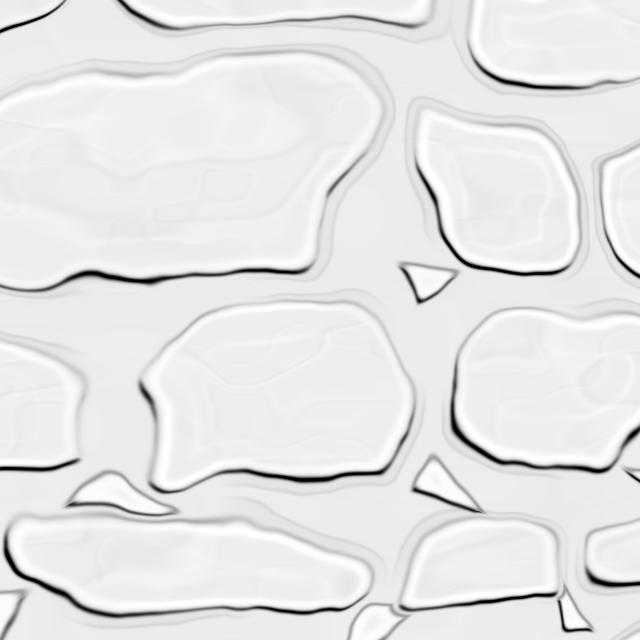
Give the GLSL for this texture map, as a WebGL 2 fragment shader.

```glsl
#version 300 es
precision highp float;
// Relief map of a rubble wall: pale stones with bright rims and dark undersides, pebbles in the mortar.

#define STONE_SIZE vec2(0.47, 0.285)
#define EDGE_JITTER vec2(0.7, 0.3)
#define MORTAR 0.021
#define PEBBLE_RADIUS 0.024
#define PEBBLE_GAP 0.012
#define RIM_WIDTH 0.0068
#define LINE_WIDTH 0.0038
#define BASE_TONE 0.926
#define SEED 17.0

uniform vec2 u_resolution;
out vec4 fragColor;

float hash(vec2 p) {
    vec3 q = fract((p.xyx + SEED) * vec3(0.1031, 0.1030, 0.0973));
    q += dot(q, q.yzx + 33.33);
    return fract((q.x + q.y) * q.z);
}

float noise(vec2 p) {
    vec2 i = floor(p), f = fract(p);
    f = f * f * f * (f * (f * 6.0 - 15.0) + 10.0);
    return mix(mix(hash(i), hash(i + vec2(1, 0)), f.x),
               mix(hash(i + vec2(0, 1)), hash(i + vec2(1, 1)), f.x), f.y);
}

vec2 noise2(vec2 p) {
    return vec2(noise(p), noise(p + 41.7)) - 0.5;
}

float bump(float x, float width) {
    return exp(-x * x / (width * width));
}

float smoothMax(float a, float b, float k) {
    float h = max(k - abs(a - b), 0.0) / k;
    return max(a, b) + 0.25 * k * h * h;
}

vec2 direction(float angle) {
    return vec2(cos(angle), sin(angle));
}

// Lower left corner of a stone's slot in the staggered, jittered courses
vec2 slotCorner(vec2 id) {
    vec2 jitter = vec2(hash(id + 3.1), hash(vec2(id.y, 7.7))) - 0.5;
    return (id + vec2(0.5 * id.y, 0.0) + EDGE_JITTER * jitter) * STONE_SIZE;
}

// Tapered box with uneven round corners and two chipped sides
float stoneDistance(vec2 p, vec2 id) {
    vec2 low = slotCorner(id);
    vec2 high = vec2(slotCorner(id + vec2(1, 0)).x, slotCorner(id + vec2(0, 1)).y);
    vec2 halfSize = 0.5 * (high - low) - MORTAR - 0.012 * hash(id + 5.3);
    vec2 q = p - 0.5 * (low + high);
    float side = hash(id + 9.2) < 0.5 ? -1.0 : 1.0;
    float along = clamp(side * q.x / halfSize.x, -1.0, 1.0);
    vec2 tapered = q * vec2(1.0, 1.0 + 0.4 * hash(id + 2.6) * (0.5 + 0.5 * along));
    vec2 corner = step(0.0, q);
    float radius = min(halfSize.x, halfSize.y) * mix(0.2, 0.95, hash(id * 2.0 + corner + 60.0));
    vec2 v = abs(tapered) - halfSize + radius;
    float d = min(max(v.x, v.y), 0.0) + length(max(v, 0.0)) - radius;
    for (int k = 0; k < 2; k++) {
        vec2 chip = direction(6.283 * hash(id + 15.0 + 4.3 * float(k)));
        float reach = length(halfSize * chip) * mix(0.78, 1.05, hash(id + 27.0 + 5.1 * float(k)));
        d = smoothMax(d, dot(q, chip) - reach, 0.025);
    }
    return d;
}

// Three-sided pebble where two stones of a course meet the course below
float pebbleDistance(vec2 p, vec2 id) {
    if (hash(id + 12.4) < 0.25) return 1.0;
    vec2 q = p - slotCorner(id) - vec2(0.0, 0.012);
    float d = -1.0;
    for (int k = 0; k < 3; k++) {
        float turn = (float(k) + 0.4 * hash(id + 6.0 + float(k))) / 3.0 + hash(id + 1.9);
        float reach = PEBBLE_RADIUS * mix(0.7, 1.3, hash(id + 33.0 + float(k)));
        d = smoothMax(d, dot(q, direction(6.283 * turn)) - reach, 0.012);
    }
    return d;
}

// Distances to the nearest stone (x) and pebble (y) in the warped wall
vec2 wallDistance(vec2 p) {
    p += 0.14 * noise2(p * 2.6) + 0.036 * noise2(p * 9.0) + 0.006 * noise2(p * 30.0);
    vec2 nearest = vec2(1.0);
    float course = floor(p.y / STONE_SIZE.y);
    for (int j = -1; j <= 1; j++) {
        float row = course + float(j);
        float column = floor(p.x / STONE_SIZE.x - 0.5 * row);
        for (int i = -1; i <= 1; i++) {
            vec2 id = vec2(column + float(i), row);
            nearest = min(nearest, vec2(stoneDistance(p, id), pebbleDistance(p, id)));
        }
    }
    nearest.y = max(nearest.y, PEBBLE_GAP - nearest.x);
    return nearest;
}

void main() {
    vec2 p = gl_FragCoord.xy / u_resolution.y;
    vec2 wall = wallDistance(p), probe = vec2(0.004, 0.0);
    vec2 slopeX = wallDistance(p + probe.xy) - wall, slopeY = wallDistance(p + probe.yx) - wall;
    float stone = wall.x, pebble = wall.y;

    // Share of shadow on each edge: strongest on undersides, broken by noise
    vec2 facing = -(0.25 * slopeX + 0.75 * slopeY) / sqrt(slopeX * slopeX + slopeY * slopeY + 1e-9);
    vec2 shadow = smoothstep(0.15, 1.0, facing + noise(p * 6.0) - 0.42);

    // Faint strata inside the stones, fainter trowel marks in the mortar
    vec2 grain = p + 0.07 * noise2(p * 6.0) + 0.02 * noise2(p * 17.0);
    float strata = noise(grain * vec2(5.0, 15.0)) - 0.5;
    float flakes = noise(grain * vec2(11.0, 27.0) + 30.0) - 0.5;
    float inside = smoothstep(-0.012, -0.03, stone);
    float tone = BASE_TONE + 0.01 * (noise(p * 9.0) - 0.5) + 0.006 * inside;
    tone += mix(0.005, 0.016, inside) * (bump(strata, 0.06) - 1.2 * bump(strata - 0.09, 0.05));
    tone += 0.009 * inside * (bump(flakes, 0.07) - bump(flakes - 0.1, 0.07));

    // Bright rim with a patchy inner ledge
    float patches = noise(p * 7.0 + 20.0);
    tone += mix(0.03, 0.095, patches) * bump(stone + 0.013, RIM_WIDTH);
    tone += 0.035 * patches * patches * bump(stone + 0.035 + 0.05 * noise(p * 8.0), 0.006);

    // Soft outline and worn skirt
    tone -= mix(0.05, 0.26, noise(p * 10.0 + 70.0)) * bump(stone, 0.0042);
    float skirt = 0.008 + 0.02 * noise(p * 5.0 + 90.0);
    float worn = smoothstep(0.35, 0.75, noise(p * 4.0 + 50.0));
    tone -= worn * 0.03 * smoothstep(0.0, 0.005, stone) * smoothstep(skirt + 0.004, skirt - 0.003, stone);
    tone -= worn * 0.06 * bump(stone - skirt, 0.003);

    // Dark undersides
    tone -= 0.93 * shadow.x * bump(stone - 0.001, LINE_WIDTH * (0.6 + 0.5 * shadow.x));

    // Pebbles: bright faces in a mostly dark outline
    float face = smoothstep(0.0, -0.008, pebble);
    tone += face * (0.06 - 0.07 * smoothstep(-0.012, -0.024, pebble) * noise(p * 60.0));
    tone -= mix(0.3, 0.9, shadow.y) * bump(pebble, 0.85 * LINE_WIDTH);

    fragColor = vec4(vec3(clamp(tone, 0.0, 1.0)), 1.0);
}
```
